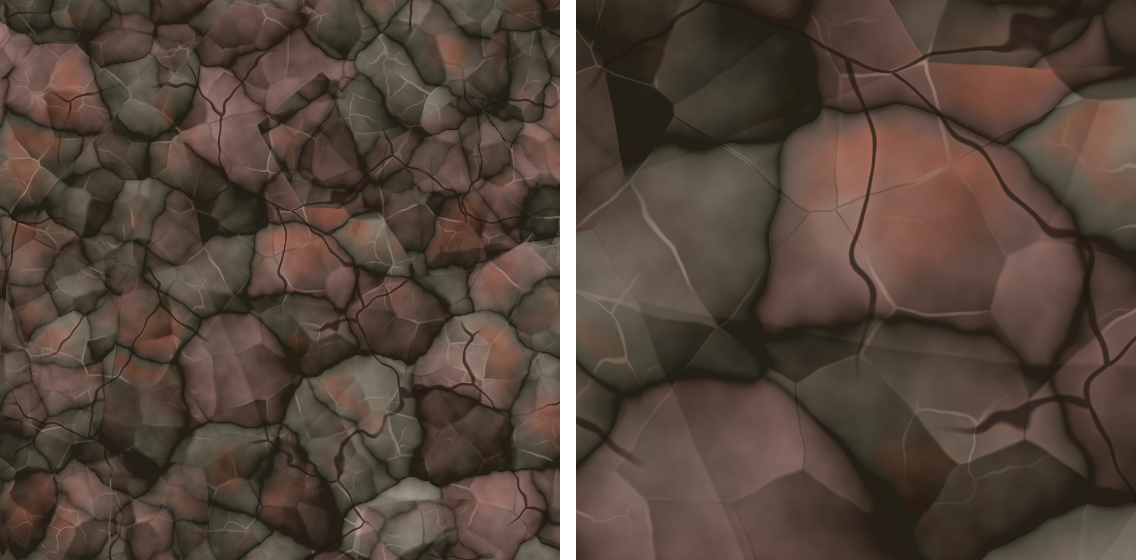
Left, the full canvas; right, a detail of the centre.
Reproduce this texture procedurally as a WebGL 2 fragment shader.

```glsl
#version 300 es
precision highp float;

uniform vec2 u_resolution;
out vec4 fragColor;

#define BASE_LIGHT 0.385
#define LARGE_STONES 6.5
#define SMALL_STONES 10.5
#define PATCH_SCALE 4.2
#define FACET_SCALE 13.0
#define VEIN_SCALE 19.0
#define CRACK_SCALE 4.6
#define CREVICE_DEPTH 0.18
#define CREVICE_WIDTH 0.014
#define LINE_WIDTH 0.0012
#define VEIN_COLOR vec3(0.66, 0.57, 0.49)
#define CRACK_COLOR vec3(0.13, 0.09, 0.07)

struct Cell { float edge; float id; vec2 offset; };

vec2 hash2(vec2 p) {
    vec3 q = fract(p.xyx * vec3(0.1031, 0.1030, 0.0973));
    q += dot(q, q.yzx + 33.33);
    return fract((q.xx + q.yz) * q.zy);
}

float cornerSlope(vec2 corner, vec2 toPoint) {
    float angle = 6.2832 * hash2(corner).x;
    return dot(vec2(cos(angle), sin(angle)), toPoint);
}

float gradientNoise(vec2 p) {
    vec2 i = floor(p), f = p - i;
    vec2 u = f * f * f * (f * (f * 6.0 - 15.0) + 10.0);
    vec2 e = vec2(1.0, 0.0);
    float low = mix(cornerSlope(i, f), cornerSlope(i + e, f - e), u.x);
    float high = mix(cornerSlope(i + e.yx, f - e.yx), cornerSlope(i + 1.0, f - 1.0), u.x);
    return 1.4 * mix(low, high, u.y);
}

float fbm(vec2 p) {
    float sum = 0.0, amp = 0.55;
    for (int i = 0; i < 4; i++) {
        sum += amp * gradientNoise(p);
        p = mat2(1.6, 1.2, -1.2, 1.6) * p + 17.3;
        amp *= 0.5;
    }
    return sum;
}

vec2 warp(vec2 p, float frequency, float amount) {
    return p + amount * vec2(fbm(p * frequency + 3.1), fbm(p * frequency + 47.7));
}

// Voronoi cell with exact distance to its border
Cell cells(vec2 p) {
    vec2 base = floor(p), f = p - base;
    vec2 nearTile = vec2(0.0), nearest = vec2(8.0);
    for (int y = -1; y <= 1; y++)
    for (int x = -1; x <= 1; x++) {
        vec2 tile = vec2(x, y);
        vec2 v = tile + hash2(base + tile) - f;
        if (dot(v, v) < dot(nearest, nearest)) { nearest = v; nearTile = tile; }
    }
    float edge = 8.0;
    for (int y = -2; y <= 2; y++)
    for (int x = -2; x <= 2; x++) {
        vec2 tile = nearTile + vec2(x, y);
        vec2 v = tile + hash2(base + tile) - f;
        vec2 d = v - nearest;
        if (dot(d, d) > 0.0001) edge = min(edge, dot(0.5 * (nearest + v), normalize(d)));
    }
    return Cell(edge, hash2(base + nearTile + 71.0).x, -nearest);
}

float line(float dist, float width, float pixel) {
    return 1.0 - smoothstep(width * 0.4, width + pixel, dist);
}

// Rounded stones: tint in rgb, lightness in alpha
vec4 stones(vec2 p, float scale, float seed) {
    Cell c = cells(warp(p, 7.0, 0.045) * scale + seed);
    float gap = c.edge / scale;
    float light = BASE_LIGHT + 0.19 * (c.id - 0.5) + 0.11 * dot(c.offset, vec2(-0.25, 0.9));
    light -= CREVICE_DEPTH * exp(-gap / CREVICE_WIDTH);
    light -= 0.07 * exp(-gap * gap / 0.00001);
    float hue = smoothstep(0.25, 0.75, fract(c.id * 7.3) + 0.5 * gradientNoise(p * 6.0 + seed));
    vec3 tint = mix(vec3(0.94, 1.03, 1.0), vec3(1.06, 0.95, 0.98), hue);
    float rust = smoothstep(0.1, 0.5, fbm(p * 6.0 + seed + 9.0) + 0.25 * fract(c.id * 13.7) - 0.05);
    rust *= smoothstep(0.003, 0.025, gap);
    return vec4(mix(tint, vec3(1.24, 0.87, 0.76), 0.8 * rust), light);
}

void main() {
    vec2 p = gl_FragCoord.xy / u_resolution.y;
    float pixel = 1.0 / u_resolution.y;

    // Straight-sided translucent patches over the base stones
    Cell sheet = cells(warp(p, 3.0, 0.02) * PATCH_SCALE + 5.0);
    float cover = smoothstep(0.0, 1.5 * pixel, sheet.edge / PATCH_SCALE);
    vec4 rock = stones(p, LARGE_STONES, 11.0);
    vec4 overlay = stones(p, SMALL_STONES, 38.0);
    rock = mix(rock, overlay, 0.72 * cover * step(0.48, sheet.id));
    float light = rock.a + 0.09 * cover * (fract(sheet.id * 5.7) - 0.5);

    // Flat chiselled planes and painted mottling
    Cell facet = cells(warp(p, 9.0, 0.015) * FACET_SCALE + 23.0);
    float plane = smoothstep(0.0, 2.0 * pixel, facet.edge / FACET_SCALE);
    float angle = 6.2832 * facet.id;
    light += plane * (0.13 * dot(facet.offset, vec2(cos(angle), sin(angle))) + 0.06 * (facet.id - 0.5));
    light += 0.13 * fbm(p * 6.0 + 61.0) + 0.08 * fbm(p * 32.0);
    light = max(light, 0.14);
    vec3 color = vec3(light, 0.855 * light, 0.86 * light - 0.04) * rock.rgb;

    // Pale mineral veins, broken up by noise
    float exposed = smoothstep(0.16, 0.4, light);
    float broken = smoothstep(-0.05, 0.4, fbm(p * 9.0 + 80.0));
    float vein = line(facet.edge / FACET_SCALE, LINE_WIDTH, pixel) * broken;
    Cell fine = cells(warp(p, 14.0, 0.025) * VEIN_SCALE + 90.0);
    float fineBroken = smoothstep(0.0, 0.4, fbm(p * 8.0 + 31.0));
    vein = max(vein, 0.75 * line(fine.edge / VEIN_SCALE, LINE_WIDTH * 0.7, pixel) * fineBroken);
    color = mix(color, VEIN_COLOR, 0.6 * vein * exposed);

    // Long winding cracks with a rosy lip
    Cell fracture = cells(warp(p, 5.0, 0.075) * CRACK_SCALE + 52.0);
    float crackDist = fracture.edge / CRACK_SCALE;
    float present = smoothstep(-0.12, 0.12, fbm(p * 4.0 + 14.0));
    color += vec3(0.08, 0.045, 0.04) * present * exposed * exp(-crackDist / 0.006);
    color = mix(color, CRACK_COLOR, 0.75 * present * line(crackDist, LINE_WIDTH * 1.5, pixel));

    fragColor = vec4(clamp(color, 0.0, 1.0), 1.0);
}
```
